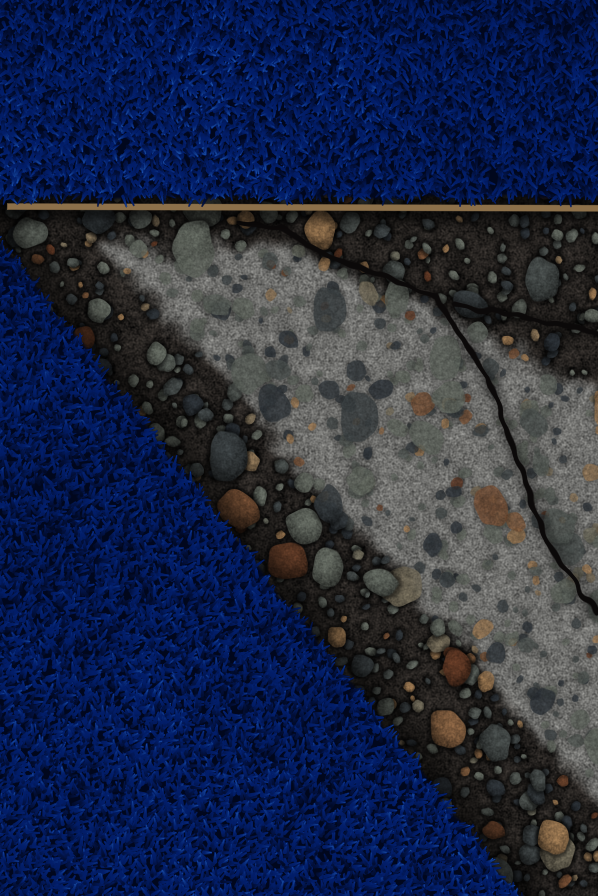
Write a Shadertoy shader that draws this texture.

```glsl
// Two blue turf mats lying over cracked, pebble-filled paving.
// Mats are layers of hashed blades rooted in half planes; the ground is
// gradient noise with scattered ellipse stones and a polyline crack.

const vec4 STONES[11] = vec4[11](   // centre, radius, tone
    vec4(.216,.723,.027,.55), vec4(.358,.743,.02,.83), vec4(.605,.688,.022,.3),
    vec4(.443,.668,.017,.5), vec4(.367,.654,.022,.2), vec4(.497,.6,.022,.5),
    vec4(.254,.49,.025,.2), vec4(.367,.437,.018,.15), vec4(.366,.367,.02,.58),
    vec4(.51,.254,.018,.95), vec4(.4,.534,.025,.2));
const vec2 CRACK[9] = vec2[9](
    vec2(.267,.75), vec2(.312,.748), vec2(.345,.724), vec2(.43,.69), vec2(.488,.668),
    vec2(.508,.635), vec2(.545,.578), vec2(.612,.392), vec2(.667,.316));

vec2 hash2(vec2 p) {
    vec3 q = fract(p.xyx * vec3(.1031, .103, .0973));
    q += dot(q, q.yzx + 33.33);
    return fract((q.xx + q.yz) * q.zy);
}

float corner(vec2 i, vec2 c, vec2 f) { return dot(hash2(i + c) * 2. - 1., f - c); }

float noise(vec2 p) {
    vec2 i = floor(p), f = p - i, u = f * f * (3. - 2. * f);
    return mix(mix(corner(i, vec2(0), f), corner(i, vec2(1, 0), f), u.x),
               mix(corner(i, vec2(0, 1), f), corner(i, vec2(1), f), u.x), u.y);
}

float fbm(vec2 p) { return noise(p) + .5 * noise(p * 2.03 + 7.) + .25 * noise(p * 4.1 + 19.); }

float segment(vec2 p, vec2 a, vec2 b) {
    vec2 ab = b - a;
    return length(p - a - ab * clamp(dot(p - a, ab) / dot(ab, ab), 0., 1.));
}

float fill(float d, float aa) { return 1. - smoothstep(-aa, aa, d); }

vec3 stoneColor(float tone) {
    vec3 c = mix(vec3(.15, .17, .19), vec3(.34, .36, .33), smoothstep(0., .6, tone));
    c = mix(c, vec3(.53, .41, .28), smoothstep(.72, .83, tone));
    return mix(c, vec3(.34, .2, .13), smoothstep(.87, .95, tone));
}

// Relief 1 is a rounded loose pebble, 0 a flush worn one
vec3 paintStone(vec3 col, vec2 o, vec2 size, float tone, float relief, float aa) {
    vec2 q = o / size;
    float d = (length(q) - 1. + .3 * noise(q * 1.2 + tone * 57.)) * min(size.x, size.y);
    float mottle = .3 * fbm(o * 160. + tone * 31.) + .25 * noise(o * 450.);
    float light = 1.05 + mottle + relief * (dot(q, vec2(-.09, .2)) - .3 * dot(q, q));
    col *= 1. - (.12 + .4 * relief) * (1. - smoothstep(0., .006, d));
    return mix(col, stoneColor(tone) * light, fill(d, aa) * mix(.8, 1., relief));
}

vec3 scatterStones(vec3 col, vec2 p, float cell, float relief, float aa) {
    for (int k = 0; k < 9; k++) {
        vec2 id = floor(p / cell) + vec2(k % 3 - 1, k / 3 - 1);
        vec2 place = hash2(id + cell * 911.), look = hash2(id + 71.3), form = hash2(id + 143.7);
        if (look.x > .63 - 4.5 * cell) continue;
        float s = sin(form.x * 3.), c = cos(form.x * 3.);
        vec2 o = mat2(c, s, -s, c) * (p - (id + place) * cell);
        vec2 size = cell * mix(.2, .42, form.y) * vec2(1., mix(.65, 1., place.x));
        col = paintStone(col, o, size, look.y * .97, relief, aa);
    }
    return col;
}

// Distance inside a mat with a wavy edge
float matDepth(vec2 p, vec2 origin, vec2 inward) {
    return dot(p - origin, inward) + .002 * sin(dot(p, vec2(inward.y, -inward.x)) * 63.);
}

vec3 turfColor(float shade) {
    vec3 c = mix(vec3(.005, .02, .09), vec3(.008, .115, .41), smoothstep(0., .5, shade));
    return mix(c, vec3(.1, .31, .65), smoothstep(.5, 1.1, shade));
}

vec3 paintTurf(vec3 col, vec2 p, vec2 origin, vec2 inward, float lean, float light, float aa) {
    const float cell = .012;
    float depth = matDepth(p, origin, inward);
    if (depth < -.02) return col;
    float shade = .08, cover = smoothstep(-.004, .002, depth);
    for (int k = 0; k < 54; k++) {
        float layer = float(k / 9);
        vec2 shift = vec2(.37, .61) * layer;
        vec2 id = floor(p / cell + shift) + vec2(k % 3 - 1, k / 3 % 3 - 1);
        vec2 key = id + layer * 37., look = hash2(key + 211.);
        vec2 root = (id + hash2(key) - shift) * cell;
        if (matDepth(root, origin, inward) < 0.) continue;
        float angle = lean + (look.x - .5) * 2.5;
        vec2 dir = vec2(cos(angle), sin(angle)) * cell * mix(.6, 1., look.y);
        float t = clamp(dot(p - root, dir) / dot(dir, dir), 0., 1.);
        float blade = fill(length(p - root - dir * t) - .0021 * (1. - .6 * t), aa);
        shade = mix(shade, mix(.22, .78, fract(look.y * 7.3)) * (.6 + .55 * t) * light, blade);
        cover = max(cover, blade);
    }
    return mix(col, turfColor(shade), cover);
}

float pavingDepth(vec2 p) {
    float lower = (p.y - .856 + 1.13 * p.x) / 1.5, upper = min(.725 - p.y, .8 - .44 * p.x - .9 * p.y);
    return min(lower, upper) + .025 * noise(p * 18.) + .014 * noise(p * 47.);
}

float crackDistance(vec2 p) {
    p += .007 * vec2(noise(p * 50.), noise(p * 50. + 31.));
    float d = segment(p, vec2(.508, .66), vec2(.68, .628));
    for (int i = 0; i < 8; i++) d = min(d, segment(p, CRACK[i], CRACK[i + 1]));
    return d;
}

vec3 paintGround(vec2 p, float aa) {
    float paving = smoothstep(-.012, .014, pavingDepth(p)), relief = 1. - paving;
    float grain = noise(p * 420.) + .7 * noise(p * 210.), crack = crackDistance(p);
    vec3 col = mix(vec3(.145, .132, .122), vec3(.44, .44, .43), paving);
    col *= 1. + mix(.6, .2, paving) * fbm(p * 40.) + mix(.9, .5, paving) * grain;
    for (float cell = .017; cell < .06; cell *= 1.85) col = scatterStones(col, p, cell, relief, aa);
    for (int i = 0; i < 11; i++) {
        vec4 s = STONES[i];
        col = paintStone(col, p - s.xy, s.z * vec2(.85, 1.12), s.w, relief, aa);
    }
    col *= mix(.72, 1., smoothstep(.002, .018, crack));
    return mix(col, vec3(.045, .035, .035), fill(crack - .0028, aa));
}

void mainImage(out vec4 fragColor, in vec2 fragCoord) {
    vec2 p = fragCoord / iResolution.y, low = vec2(0, .728), lowInward = vec2(-.783, -.622);
    float aa = .8 / iResolution.y, patches = 1.1 + .22 * fbm(p * 7.);
    vec3 col = paintGround(p, aa);
    // Shade beside the mats, then the pale backing strip
    col *= mix(.5, 1., smoothstep(0., .055, -matDepth(p, low, lowInward)));
    col *= mix(.35, 1., smoothstep(0., .026, .766 - p.y));
    float strip = max(abs(p.y - .7695 + .003 * p.x) - .0036, .008 - p.x);
    col = mix(col, vec3(.55, .44, .29), fill(strip, aa));
    // Mats with broad changes of light
    float topLight = patches - .2 * smoothstep(.3, .67, p.x) - .15 * smoothstep(.9, 1., p.y);
    float lowLight = patches - .16 * smoothstep(0., .4, p.y);
    col = paintTurf(col, p, vec2(0, .781), vec2(0, 1), -1.57, topLight, aa);
    col = paintTurf(col, p, low, lowInward, 1.1, lowLight, aa);
    fragColor = vec4(col, 1);
}
```
